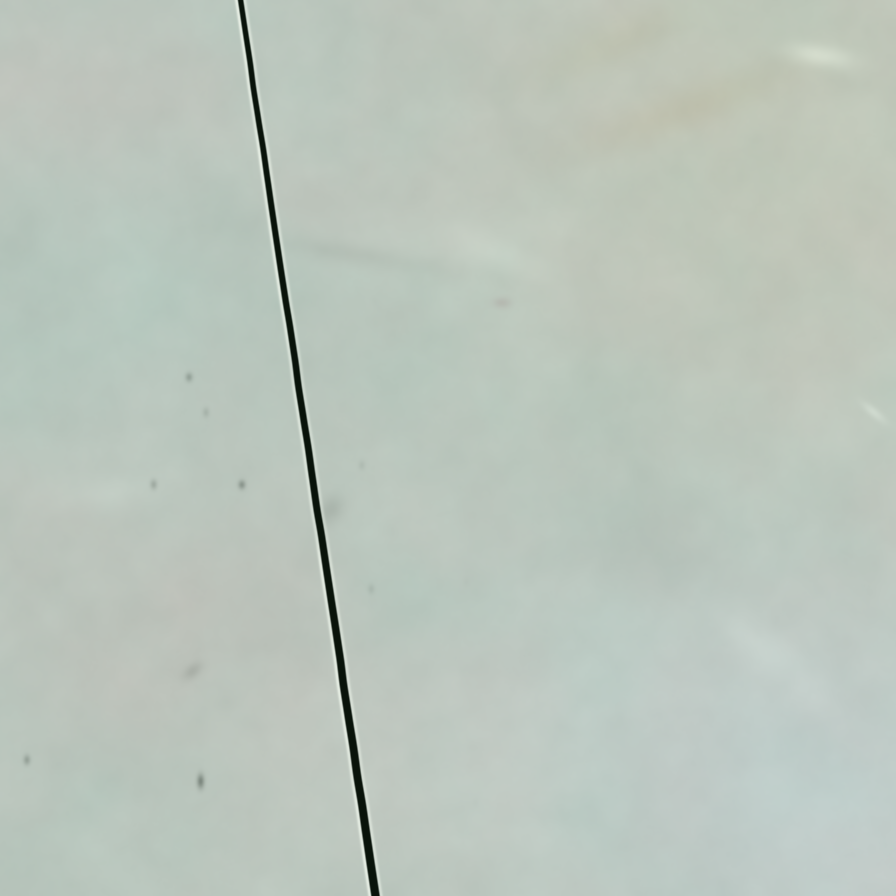
A WebGL 1 fragment shader for this texture:

```glsl
precision highp float;
uniform vec2 u_resolution;

float hash(vec2 p) {
  p = fract(p * vec2(0.1031, 0.1137));
  p += dot(p, p.yx + 33.33);
  return fract((p.x + p.y) * p.x * 17.0);
}

float noise(vec2 p) {
  vec2 cell = floor(p), f = fract(p);
  f = f * f * (3.0 - 2.0 * f);
  return mix(mix(hash(cell), hash(cell + vec2(1.0, 0.0)), f.x),
             mix(hash(cell + vec2(0.0, 1.0)), hash(cell + 1.0), f.x), f.y);
}

float fbm(vec2 p) {
  float sum = 0.0, amplitude = 0.5;
  for (int i = 0; i < 5; i++) {
    sum += amplitude * noise(p);
    p = mat2(1.6, 1.2, -1.2, 1.6) * p + 7.3;
    amplitude *= 0.5;
  }
  return sum;
}

// Soft tilted ellipse, 1 at its centre.
float smudge(vec2 p, vec2 centre, vec2 radius, float angle) {
  vec2 d = p - centre;
  float c = cos(angle), s = sin(angle);
  d = vec2(c * d.x + s * d.y, c * d.y - s * d.x) / radius;
  return exp(-dot(d, d));
}

// Sparse dark pits, at most one in each grid cell.
float pits(vec2 p) {
  vec2 cell = floor(p * 16.0);
  vec2 centre = 0.25 + 0.5 * vec2(hash(cell + 41.0), hash(cell + 83.0));
  vec2 d = (fract(p * 16.0) - centre) * vec2(1.3, 0.9);
  return step(0.88, hash(cell + 19.0)) * exp(-dot(d, d) * 160.0);
}

vec3 concrete(vec2 p) {
  // Broad tints
  vec3 colour = vec3(0.728, 0.773, 0.738);
  colour += vec3(0.022, 0.004, -0.018) * smudge(p, vec2(0.86, 0.86), vec2(0.34, 0.36), 0.3);
  colour += vec3(0.022, 0.026, 0.050) * smudge(p, vec2(0.92, 0.10), vec2(0.30, 0.25), -0.5);
  colour += vec3(0.012, 0.014, 0.016) * smudge(p, vec2(0.62, 0.22), vec2(0.22, 0.16), 0.2);
  colour += vec3(-0.020, 0.002, 0.000) * smudge(p, vec2(0.12, 0.64), vec2(0.22, 0.14), 0.0);
  colour += vec3(0.014, -0.006, -0.002) * smudge(p, vec2(0.10, 0.90), vec2(0.16, 0.10), 0.0);
  colour += vec3(0.012, -0.012, -0.008) * smudge(p, vec2(0.20, 0.30), vec2(0.14, 0.14), 0.0);

  // Stains and pale scuffs
  colour -= vec3(0.012, 0.028, 0.045) * smudge(p, vec2(0.77, 0.88), vec2(0.12, 0.024), 0.35);
  colour -= vec3(0.010, 0.018, 0.035) * smudge(p, vec2(0.68, 0.95), vec2(0.09, 0.025), 0.4);
  colour -= 0.035 * smudge(p, vec2(0.40, 0.715), vec2(0.085, 0.012), -0.15);
  colour -= 0.022 * smudge(p, vec2(0.73, 0.40), vec2(0.10, 0.06), -0.6);
  colour += 0.085 * smudge(p, vec2(0.915, 0.938), vec2(0.035, 0.012), -0.15);
  colour += 0.028 * smudge(p, vec2(0.86, 0.27), vec2(0.085, 0.022), -0.7);
  colour += 0.028 * smudge(p, vec2(0.55, 0.72), vec2(0.07, 0.020), -0.4);
  colour += 0.025 * smudge(p, vec2(0.12, 0.45), vec2(0.05, 0.018), 0.1);
  colour += 0.060 * smudge(p, vec2(0.975, 0.54), vec2(0.016, 0.005), -0.7);

  // Mottling in brightness and hue
  colour += 0.045 * (fbm(p * 7.0) - 0.48);
  colour += 0.030 * (fbm(p * 32.0 + 5.0) - 0.48);
  colour += vec3(0.035, -0.014, -0.006) * (fbm(p * 9.0 + 31.0) - 0.48);

  // Pits, denser at the lower left
  float wear = (1.0 - smoothstep(0.15, 0.6, p.x)) * (1.0 - smoothstep(0.35, 0.75, p.y));
  colour -= 0.14 * wear * pits(p);
  colour -= 0.24 * smudge(p, vec2(0.224, 0.128), vec2(0.004, 0.008), 0.0);
  colour -= 0.18 * smudge(p, vec2(0.270, 0.459), vec2(0.004, 0.005), 0.0);
  colour -= 0.14 * smudge(p, vec2(0.211, 0.579), vec2(0.004, 0.005), 0.0);
  colour -= 0.07 * smudge(p, vec2(0.215, 0.251), vec2(0.012, 0.007), 0.7);
  colour -= vec3(0.03, 0.06, 0.05) * smudge(p, vec2(0.560, 0.662), vec2(0.010, 0.006), 0.0);
  colour -= 0.06 * smudge(p, vec2(0.368, 0.430), vec2(0.012, 0.018), -0.7);
  return colour;
}

void main() {
  vec2 p = gl_FragCoord.xy / u_resolution;
  float pixel = 1.0 / min(u_resolution.x, u_resolution.y);
  vec3 colour = concrete(p);

  // Slanted joint with bright rims, widening downwards
  float side = (p.x - (0.4193 - 0.151 * p.y)) * 0.989;
  side += 0.0008 * (noise(vec2(p.y * 30.0, 4.0)) - 0.5);
  float halfWidth = mix(0.0046, 0.0029, p.y);
  float edge = abs(side) - halfWidth;
  float rim = exp(-pow((edge - 0.0018) / 0.0019, 2.0));
  rim *= (side < 0.0 ? 0.85 : 0.55) * (0.7 + 0.5 * noise(vec2(p.y * 22.0, 9.0)));
  colour = mix(colour, vec3(0.90, 0.93, 0.89), clamp(rim, 0.0, 1.0));
  float soft = max(0.0012, 0.75 * pixel);
  float gap = 1.0 - smoothstep(-soft, soft, edge);
  colour = mix(colour, vec3(0.035, 0.075, 0.04), gap);

  gl_FragColor = vec4(clamp(colour, 0.0, 1.0), 1.0);
}
```
